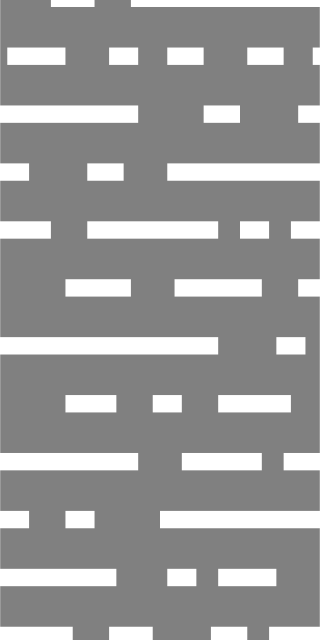
Give the GLSL for this pattern, as a Shadertoy shader.

```glsl
const vec3 GROUND_COLOR = vec3(0.5);
const vec3 DASH_COLOR = vec3(1.0);
const vec3 BORDER_COLOR = vec3(0.66);

// Lengths are in canvas widths
const float ROW_PITCH = 0.181;
const float FIRST_ROW_Y = 0.0143;
const float DASH_HEIGHT = 0.0543;
const float BORDER_WIDTH = 0.002;

// Horizontal layout, in grid cells
const float CELLS_ACROSS = 44.0;
const vec2 START_RANGE = vec2(-14.0, 10.0);
const vec2 LENGTH_RANGE = vec2(4.0, 34.0);
const vec2 GAP_RANGE = vec2(3.0, 10.0);
const int MAX_DASHES = 10;
const uint SEED = 7u;

// Integer hash to a value in [0, 1)
float hash(uint row, uint slot) {
    uint state = (row * 64u + slot + SEED * 4096u) * 747796405u + 2891336453u;
    uint word = ((state >> ((state >> 28u) + 4u)) ^ state) * 277803737u;
    word = (word >> 22u) ^ word;
    return float(word >> 8u) / 16777216.0;
}

float pickCells(vec2 range, float t) {
    return floor(mix(range.x, range.y, t));
}

// Antialiased coverage of a signed distance
float coverage(float dist, float pixel) {
    return clamp(0.5 - dist / pixel, 0.0, 1.0);
}

// Walk along one row, laying dashes of mostly short random length
float dashRow(float x, uint row, float pixel) {
    float covered = 0.0;
    float start = pickCells(START_RANGE, hash(row, 0u));
    for (int i = 0; i < MAX_DASHES; i++) {
        if (start > CELLS_ACROSS) break;
        uint slot = uint(2 * i + 1);
        float skewed = hash(row, slot);
        float end = start + pickCells(LENGTH_RANGE, skewed * skewed);
        float dist = max(start / CELLS_ACROSS - x, x - end / CELLS_ACROSS);
        covered = max(covered, coverage(dist, pixel));
        start = end + pickCells(GAP_RANGE, hash(row, slot + 1u));
    }
    return covered;
}

void mainImage(out vec4 fragColor, in vec2 fragCoord) {
    vec2 p = fragCoord / iResolution.x;
    float pixel = 1.0 / iResolution.x;

    // Nearest row and height above its centre line
    float rowCoord = (p.y - FIRST_ROW_Y) / ROW_PITCH;
    float row = floor(rowCoord + 0.5);
    float offsetY = (rowCoord - row) * ROW_PITCH;

    float band = coverage(abs(offsetY) - 0.5 * DASH_HEIGHT, pixel);
    float dash = band * dashRow(p.x, uint(max(row, 0.0)), pixel);

    // Faint hairlines down both sides
    float border = coverage(min(p.x, 1.0 - p.x) - BORDER_WIDTH, pixel);

    vec3 color = mix(GROUND_COLOR, BORDER_COLOR, border);
    fragColor = vec4(mix(color, DASH_COLOR, dash), 1.0);
}
```
